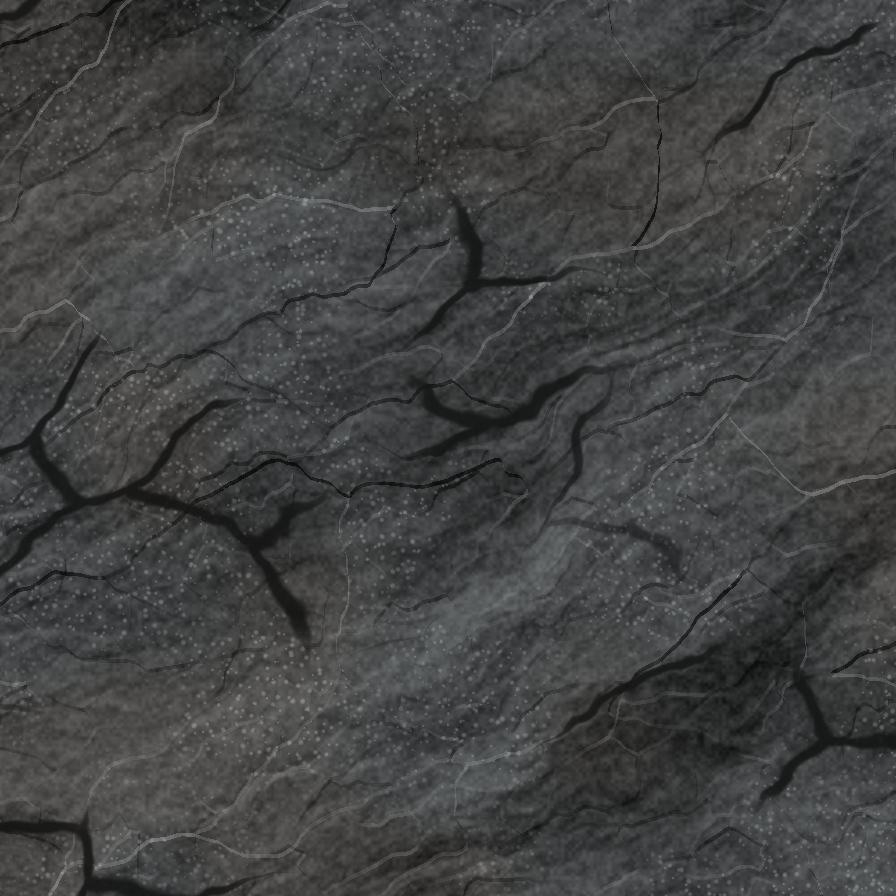
A WebGL 2 fragment shader for this texture:

```glsl
#version 300 es
precision highp float;
// Dark slate rock face: slanted ledges, broken cracks and fine mineral grain.

uniform vec2 u_resolution;
out vec4 fragColor;

const float BASE_TONE = 0.277;
const float GRAIN_ANGLE = 0.50;             // slant of the strata, radians
const vec2 LIGHT_DIR = vec2(-0.35, 0.94);
const float LIGHT_STEP = 0.0045;            // sampling step for relief
const float RELIEF = 0.0135;                // strength of relief shading
const vec2 LUMP_SCALE = vec2(3.5, 7.5);     // repeats along and across strata
const vec2 LEDGE_SCALE = vec2(4.0, 9.0);
const vec2 CHIP_SCALE = vec2(11.0, 23.0);
const vec2 CRACK_SCALE = vec2(2.8, 5.5);
const float CRACK_WIDTH = 0.065;
const float CRACK_TONE = 0.085;
const float SPECK_SCALE = 120.0;
const vec3 WARM_TINT = vec3(1.015, 1.0, 0.975);
const vec3 COOL_TINT = vec3(0.975, 1.005, 1.015);

struct Cell { vec2 offset; float id; float gap; };

float hash(vec2 p) {
    vec3 q = fract(vec3(p.xyx) * 0.1031);
    q += dot(q, q.yzx + 33.33);
    return fract((q.x + q.y) * q.z);
}

vec2 hash2(vec2 p) {
    return vec2(hash(p), hash(p + 71.7));
}

float noise(vec2 p) {
    vec2 i = floor(p), f = fract(p);
    f = f * f * (3.0 - 2.0 * f);
    return mix(mix(hash(i), hash(i + vec2(1, 0)), f.x),
               mix(hash(i + vec2(0, 1)), hash(i + vec2(1, 1)), f.x), f.y);
}

float fbm(vec2 p) {
    float sum = 0.0, amp = 0.5;
    for (int i = 0; i < 5; i++) {
        sum += amp * noise(p);
        p = mat2(1.62, 1.2, -1.2, 1.62) * p + 17.3;
        amp *= 0.5;
    }
    return sum / 0.97;
}

// Nearest seed, its random id, and the gap to the second nearest seed
Cell cellular(vec2 p) {
    vec2 base = floor(p);
    float first = 9.0, second = 9.0;
    Cell c = Cell(vec2(0.0), 0.0, 0.0);
    for (int y = -1; y <= 1; y++)
    for (int x = -1; x <= 1; x++) {
        vec2 k = base + vec2(x, y);
        vec2 d = p - k - hash2(k);
        float dist = length(d);
        if (dist < first) {
            second = first;
            first = dist;
            c.offset = d;
            c.id = hash(k + 5.3);
        } else second = min(second, dist);
    }
    c.gap = second - first;
    return c;
}

// Canvas position to a bent frame running along the strata
vec2 strata(vec2 p) {
    float s = sin(GRAIN_ANGLE), c = cos(GRAIN_ANGLE);
    vec2 q = vec2(c * p.x + s * p.y, c * p.y - s * p.x) + 4.0;
    q += 0.10 * (vec2(noise(p * 4.0), noise(p * 4.0 + 31.0)) - 0.5);
    q += 0.030 * (vec2(noise(p * 17.0), noise(p * 17.0 + 47.0)) - 0.5);
    return q + 0.009 * (vec2(noise(p * 55.0), noise(p * 55.0 + 13.0)) - 0.5);
}

// Tilted plates of random height
float plates(vec2 p, float rise, float tilt) {
    Cell c = cellular(p);
    vec2 slope = vec2(c.id, fract(c.id * 17.0)) - 0.5;
    return rise * c.id + tilt * dot(c.offset, slope);
}

float height(vec2 p) {
    vec2 q = strata(p);
    return 0.75 * fbm(q * LUMP_SCALE)
         + plates(q * LEDGE_SCALE, 0.045, 0.22)
         + plates(q * CHIP_SCALE + 9.0, 0.018, 0.07);
}

void main() {
    vec2 p = gl_FragCoord.xy / u_resolution.y;
    vec2 q = strata(p);

    // Relief lit from above, with bright and dark ends compressed
    float slope = (height(p) - height(p + LIGHT_DIR * LIGHT_STEP)) / LIGHT_STEP;
    float relief = slope * RELIEF;
    float tone = BASE_TONE + relief / (1.0 + 4.0 * abs(relief));

    // Broad stains and shadowed hollows
    float stain = fbm(q * vec2(2.2, 4.2) + 60.0);
    tone += 0.17 * (stain - 0.5);
    tone -= 0.075 * smoothstep(0.55, 0.74, fbm(q * vec2(3.0, 6.5) + 90.0));

    // Mineral grain, with pale specks gathered in patches
    float patchy = smoothstep(0.35, 0.7, fbm(p * 9.0 + 20.0));
    tone += 0.075 * (noise(p * 250.0) - 0.5) + 0.07 * (noise(p * 115.0 + 7.0) - 0.5);
    Cell speck = cellular(p * SPECK_SCALE);
    float dotSize = 0.15 + 0.35 * fract(speck.id * 23.0);
    float dotMask = 1.0 - smoothstep(0.3 * dotSize, dotSize, length(speck.offset));
    tone += 0.15 * dotMask * step(0.55, speck.id) * patchy;

    // Cracks open only along some plate borders
    float gap = cellular(q * CRACK_SCALE + 3.0).gap;
    float opening = smoothstep(0.52, 0.76, noise(p * 5.5 + 40.0));
    float width = CRACK_WIDTH * opening + 0.001;
    float crack = opening * (1.0 - smoothstep(0.35 * width, width, gap));
    tone -= 0.06 * opening * exp(-9.0 * gap);
    tone = mix(tone, CRACK_TONE, 0.9 * crack);

    vec3 tint = mix(WARM_TINT, COOL_TINT, smoothstep(0.3, 0.7, noise(p * 6.0 + 80.0)));
    fragColor = vec4(clamp(tone, 0.06, 0.62) * tint, 1.0);
}
```
